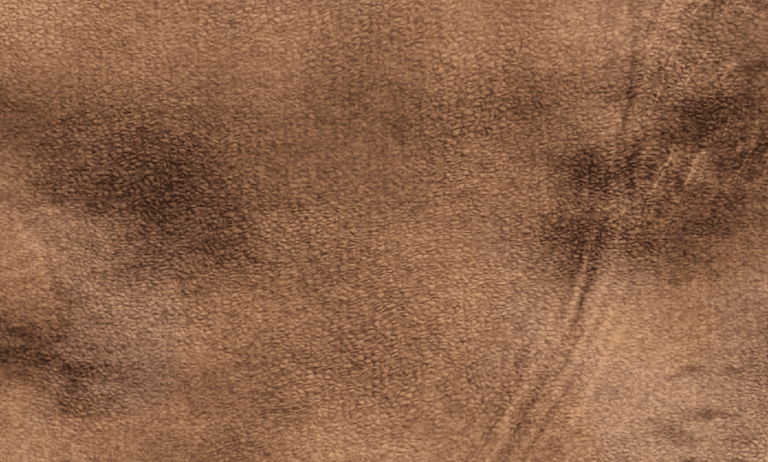
Give the GLSL for this texture, as a Shadertoy shader.

```glsl
// Worn brown leather: streaky dark stains over a tan hide, covered by fine flat grain.
// Stains are warped Gaussian blobs, the grain is an embossed, frayed cellular pattern,
// and the creases and pale cracks are ridges of stretched noise.

const vec3 DEEP = vec3(0.32, 0.205, 0.148);
const vec3 TAN  = vec3(0.55, 0.38, 0.27);
const vec3 PALE = vec3(0.735, 0.55, 0.405);
const vec3 DUSTY = vec3(-0.005, 0.008, 0.028); // cool tint of the rubbed areas

const float BASE_TONE = 0.67;                 // 0 deep, 0.5 tan, 1 pale
const float MOTTLE = 0.90;
const float STAIN_DEPTH = 0.70;
const vec2  GRAIN_SCALE = vec2(62.0, 104.0);  // pebbles per canvas height
const float GRAIN_DEPTH = 0.15;
const float EMBOSS = 0.20;
const float DASH_DEPTH = 0.17;
const float FIBRE_DEPTH = 0.62;
const float CRACK_LIGHT = 0.50;
const float FOLD_DEPTH = 0.46;

float hash(vec2 p) {
    return fract(sin(dot(p, vec2(127.1, 311.7))) * 43758.5453);
}

float noise(vec2 p) {
    vec2 i = floor(p), f = fract(p);
    f = f * f * (3.0 - 2.0 * f);
    return mix(mix(hash(i), hash(i + vec2(1, 0)), f.x),
               mix(hash(i + vec2(0, 1)), hash(i + vec2(1, 1)), f.x), f.y);
}

float fbm(vec2 p) {
    float sum = 0.0, amp = 0.533;
    for (int i = 0; i < 4; i++) {
        sum += amp * noise(p);
        p = mat2(1.6, 1.2, -1.2, 1.6) * p + 7.3;
        amp *= 0.5;
    }
    return sum;
}

// Thin line along the middle level of the noise
float ridge(vec2 p, float sharpness) {
    return pow(1.0 - abs(2.0 * noise(p) - 1.0), sharpness);
}

float blob(vec2 p, vec2 centre, vec2 radius) {
    vec2 d = (p - centre) / radius;
    return exp(-dot(d, d));
}

// Soft cells: 0 in the grooves, 1 on the pebble tops
float pebble(vec2 p) {
    vec2 cell = floor(p);
    float nearest = 9.0, second = 9.0;
    for (int y = -1; y <= 1; y++)
    for (int x = -1; x <= 1; x++) {
        vec2 c = cell + vec2(x, y);
        float d = length(p - c - vec2(hash(c), hash(c + 41.7)));
        second = min(second, max(nearest, d));
        nearest = min(nearest, d);
    }
    return smoothstep(-0.1, 0.8, second - nearest);
}

// Pale lines running along y of the given frame, two widths
float cracks(vec2 p) {
    return ridge(p * vec2(26.0, 5.0), 18.0) + 0.7 * ridge(p * vec2(56.0, 12.0) + 8.0, 12.0);
}

void mainImage(out vec4 fragColor, in vec2 fragCoord) {
    vec2 p = fragCoord / iResolution.y;
    p.x += 0.5 * (1.662 - iResolution.x / iResolution.y);
    vec2 drift = vec2(fbm(p * 3.0), fbm(p * 3.0 + 19.0)) - 0.5;
    vec2 fray = vec2(noise(p * 32.0), noise(p * 32.0 + 57.0)) - 0.5;
    vec2 w = p + 0.10 * drift + 0.012 * fray;

    // Long bending crease, as signed distance from it
    float across = p.x - 1.38 + 0.32 * pow(max(1.0 - p.y, 0.0), 2.2)
                 + 0.07 * drift.x + 0.012 * fray.x;
    float low = smoothstep(0.75, 0.1, p.y);

    // Stains, broken up by cloudy streaks
    float stain = 1.25 * blob(w, vec2(1.58, 0.74), vec2(0.20, 0.25))
                + 0.65 * blob(w, vec2(1.26, 0.60), vec2(0.11, 0.17))
                + 0.52 * blob(w, vec2(0.25, 0.58), vec2(0.40, 0.17))
                + 0.55 * blob(w, vec2(0.10, 0.21), vec2(0.24, 0.07))
                + 0.40 * blob(w, vec2(0.56, 0.12), vec2(0.18, 0.10));
    float streaks = fbm(w * vec2(6.0, 12.0) + 3.0);
    stain *= 0.55 + 0.9 * smoothstep(0.3, 0.72, streaks);
    float tone = BASE_TONE + MOTTLE * (fbm(w * vec2(2.8, 4.0) + 11.0) - 0.5);
    tone += 0.20 * blob(p, vec2(1.38, 0.12), vec2(0.22, 0.18));
    tone -= STAIN_DEPTH * stain;

    // Small dark scuffs toward the lower right and left edges
    float edge = smoothstep(0.45, 0.8, abs(p.x - 0.8)) * smoothstep(0.5, 0.3, p.y);
    tone -= 0.5 * edge * smoothstep(0.54, 0.72, fbm(w * vec2(7.0, 15.0) + 31.0));
    tone = 0.5 * (tone + sqrt(tone * tone + 0.02));   // soft floor

    // Flat grain, lit from above, with short dark dashes between the rows
    vec2 g = (p + 0.07 * drift + 0.004 * fray) * GRAIN_SCALE;
    g.y += 4.0 * sin(p.x * 2.6 + 0.8);
    g += 0.35 * vec2(noise(g * 1.3), noise(g * 1.3 + 23.0));
    float top = pebble(g);
    float grainMask = 0.45 + 0.9 * noise(p * 6.0 + 4.0);
    tone += grainMask * (GRAIN_DEPTH * (top - 0.5)
          + EMBOSS * (top - pebble(g + vec2(0.15, 0.42)))
          - DASH_DEPTH * (ridge(g * vec2(0.75, 0.9) + 15.0, 4.0) - 0.3));

    // Fine fibres
    float fibre = 0.6 * noise(p * vec2(210.0, 240.0)) + 0.4 * noise(p * vec2(110.0, 160.0) + 9.0);
    tone += FIBRE_DEPTH * (fibre - 0.5);

    // Folds fanning along the crease
    float foldMask = exp(-pow(across / mix(0.05, 0.15, low), 2.0));
    vec2 foldPos = vec2(across * 52.0, p.y * 8.0);
    float foldLight = noise(foldPos) - noise(foldPos + vec2(0.5, 0.1));
    tone += foldMask * FOLD_DEPTH * (1.2 * foldLight - 0.5 * ridge(foldPos * 0.7 + 5.0, 8.0));
    tone -= 0.22 * exp(-pow(across / 0.005, 2.0)) * smoothstep(0.3, 0.7, noise(p * 9.0));

    // Pale cracks: slanted net on the right, level lines on the left
    vec2 bent = p + 0.06 * drift + 0.010 * fray;
    vec2 steep = mat2(0.91, 0.41, -0.41, 0.91) * bent;
    vec2 flatter = mat2(0.57, 0.82, -0.82, 0.57) * bent + 3.0;
    float net = cracks(steep) + 0.7 * cracks(flatter);
    float netMask = smoothstep(-0.06, 0.08, across) * smoothstep(0.28, 0.55, p.y);
    float level = cracks(bent.yx + 5.0);
    float levelMask = smoothstep(0.8, 0.2, p.x) * smoothstep(0.85, 0.5, p.y);
    float broken = 0.2 + 0.8 * smoothstep(0.3, 0.65, noise(p * 14.0 + 2.0));
    tone += CRACK_LIGHT * broken * (0.75 * net * netMask + 0.35 * level * levelMask);

    // Faint upright scratches in the lower half
    tone += 0.14 * low * broken * (ridge(vec2(bent.x * 50.0, p.y * 7.0), 8.0) - 0.2);

    // Tone to colour
    tone = clamp(tone, -0.2, 1.2);
    vec3 colour = tone < 0.5 ? mix(DEEP, TAN, tone * 2.0) : mix(TAN, PALE, tone * 2.0 - 1.0);
    float rubbed = smoothstep(0.45, 0.62, fbm(p * 3.5 + 27.0)) * (0.4 + 0.6 * low);
    fragColor = vec4(colour + DUSTY * rubbed * smoothstep(0.0, 0.5, tone), 1.0);
}
```
